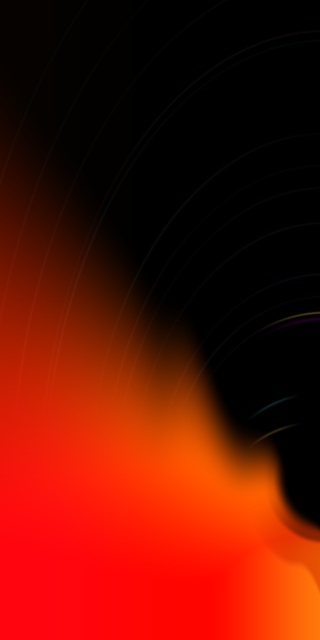
Write a Shadertoy shader that draws this background.

```glsl
// Red and amber glow folding around a black void, crossed by faint iridescent arcs.

const vec3 DARK = vec3(0.022, 0.009, 0.0);
const vec2 VOID_CENTER = vec2(1.02, 0.495);
const vec2 ARC_CENTER = vec2(1.016, 0.463);
const int ARC_COUNT = 12;
const float ARC_HEIGHTS[ARC_COUNT] = float[ARC_COUNT](
    0.56, 0.61, 0.68, 0.84, 0.95, 1.02,
    1.12, 1.41, 1.44, 1.62, 1.80, 2.00);

float hash(float n) {
    return fract(sin(n * 127.1) * 43758.5453);
}

// Approximate signed distance to an axis-aligned ellipse
float ellipseDistance(vec2 q, vec2 radii) {
    float k = length(q / radii);
    return k * (k - 1.0) / max(length(q / (radii * radii)), 0.001);
}

// Soft wavy diagonal edge, wide at the left and tight at the right
float heatAmount(vec2 p) {
    float wave = -0.055 * sin(23.0 * (p.x - 0.66));
    wave *= smoothstep(0.35, 0.6, p.x) * (1.0 - smoothstep(0.85, 0.95, p.x));
    float darkStart = 1.87 - 1.5 * p.x + wave;
    float fullHeat = 0.33 + 0.68 * p.x * (1.0 - p.x) + 0.5 * wave;
    return 1.0 - smoothstep(fullHeat, darkStart, p.y);
}

// Red core, amber rim and a warm lower right corner
vec3 heatColor(vec2 p) {
    float rim = mix(0.18, 0.38, smoothstep(0.0, 0.7, p.x));
    rim *= smoothstep(0.1, 1.05 - 0.7 * p.x, p.y);
    float corner = 0.5 * smoothstep(0.6, 1.07, p.x);
    corner *= 1.0 - smoothstep(0.25, 0.5, p.y);
    float blue = 0.06 * (1.0 - smoothstep(0.1, 0.6, p.x));
    blue *= 1.0 - smoothstep(0.3, 1.0, p.y);
    blue += 0.2 * corner * corner;
    return vec3(1.0, max(max(rim, corner), 0.02), blue);
}

// Two curled layers below the void
vec3 addFolds(vec3 color, vec2 p, float voidDistance) {
    float leftRise = max(0.93 - p.x, 0.0);
    float rightDrop = max(p.x - 0.93, 0.0);
    float foldY = 0.235 + 6.0 * leftRise * leftRise - 18.0 * rightDrop * rightDrop;
    float above = smoothstep(-0.015, 0.02, p.y - foldY);
    float outerWeight = smoothstep(0.77, 0.92, p.x)
                      * (1.0 - smoothstep(0.36, 0.48, p.y));
    color *= mix(vec3(1.0), vec3(0.9, 0.68, 0.3), above * outerWeight);

    float inside = 1.0 - smoothstep(0.18, 0.2, voidDistance);
    float innerWeight = smoothstep(0.81, 0.95, p.x);
    return color * mix(vec3(1.0), vec3(0.6, 0.55, 0.2), inside * innerWeight);
}

float arcLine(vec2 q, float height, float width) {
    vec2 radii = vec2(0.2 + 0.48 * height, height);
    float d = ellipseDistance(q, radii) / width;
    return exp(-d * d);
}

vec3 arcs(vec2 p) {
    vec2 q = p - ARC_CENTER;
    float angle = atan(q.y, -q.x);
    vec3 light = vec3(0.0);
    for (int i = 0; i < ARC_COUNT; i++) {
        float seed = float(i) + 1.0;
        vec3 hue = 0.7 + 0.3 * cos(6.2832 * (hash(seed) + vec3(0.0, 0.33, 0.67)));
        float strength = mix(0.035, 0.065, hash(seed + 31.0));
        strength *= 0.7 + 0.3 * sin(angle * 5.0 + 6.2832 * hash(seed + 57.0));
        light += hue * strength * arcLine(q, ARC_HEIGHTS[i], 0.0035);
    }
    // Brighter gold arc with a violet lower edge
    float shine = smoothstep(0.78, 0.98, p.x);
    light += shine * vec3(0.26, 0.22, 0.05) * arcLine(q, 0.56, 0.0035);
    light += shine * vec3(0.12, 0.01, 0.13) * arcLine(q, 0.54, 0.006);
    light *= smoothstep(0.65, 0.85, p.y);

    // Short glints beside the void
    float glint = smoothstep(0.76, 0.85, p.x) * (1.0 - smoothstep(0.86, 0.95, p.x));
    light += glint * vec3(0.05, 0.15, 0.16) * arcLine(q, 0.31, 0.004);
    light += glint * vec3(0.2, 0.17, 0.06) * arcLine(q, 0.22, 0.004);
    return light * smoothstep(0.55, 0.64, p.y);
}

void mainImage(out vec4 fragColor, in vec2 fragCoord) {
    vec2 p = fragCoord / iResolution.xy * vec2(1.0, 2.0);
    float voidDistance = length(p - VOID_CENTER);

    // Glow, hollowed out by the round void
    float heat = heatAmount(p) * smoothstep(0.115, 0.17, voidDistance);
    vec3 color = addFolds(heatColor(p) * heat, p, voidDistance);
    color += DARK * (1.0 - smoothstep(0.0, 0.6, p.x)) * (1.0 - heat);

    // Thin arcs, weaker over the glow
    color += arcs(p) * (1.0 - 0.6 * heat);
    fragColor = vec4(clamp(color, 0.0, 1.0), 1.0);
}
```
